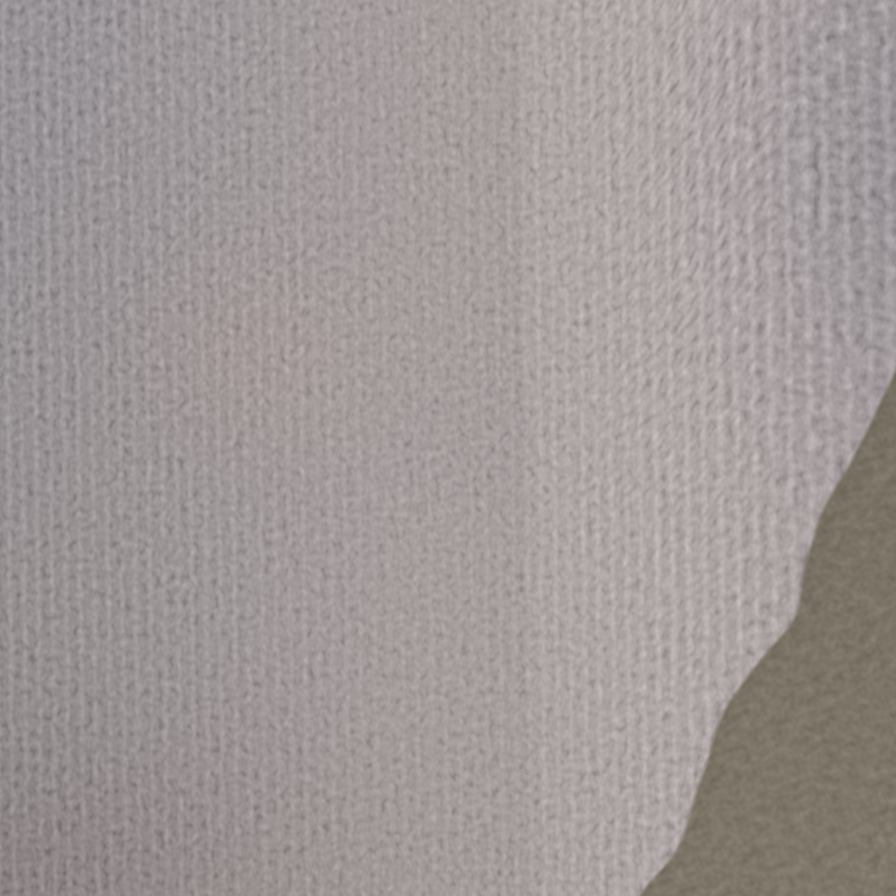
This texture is drawn by a Shadertoy shader. Its source:

```glsl
// Pale ribbed cloth with a soft vertical fold, meeting a wavy olive cloth at lower right.

const float TAU = 6.2831853;

vec2 hashGradient(vec2 cell) {
    vec2 h = vec2(dot(cell, vec2(127.1, 311.7)), dot(cell, vec2(269.5, 183.3)));
    return 2.0 * fract(sin(h) * 43758.55) - 1.0;
}

float gradientNoise(vec2 p) {
    vec2 i = floor(p), f = fract(p);
    vec2 w = f * f * f * (f * (f * 6.0 - 15.0) + 10.0);
    vec2 e = vec2(1.0, 0.0);
    float low = mix(dot(hashGradient(i), f),
                    dot(hashGradient(i + e.xy), f - e.xy), w.x);
    float high = mix(dot(hashGradient(i + e.yx), f - e.yx),
                     dot(hashGradient(i + e.xx), f - e.xx), w.x);
    return mix(low, high, w.y);
}

float fractalNoise(vec2 p) {
    float sum = 0.0, gain = 0.6;
    for (int i = 0; i < 3; i++) {
        sum += gain * gradientNoise(p);
        p = mat2(1.6, 1.2, -1.2, 1.6) * p + 7.3;
        gain *= 0.5;
    }
    return sum;
}

float bump(float x, float center, float width) {
    float d = (x - center) / width;
    return exp(-d * d);
}

float blob(vec2 p, vec2 center, vec2 radius) {
    vec2 d = (p - center) / radius;
    return exp(-dot(d, d));
}

// Horizontal position of the olive cloth's outline at height y.
float outline(float y) {
    float x = 0.721 + 0.475 * y;
    x += 0.010 * bump(y, 0.060, 0.040) - 0.008 * bump(y, 0.0, 0.025);
    x += 0.018 * bump(y, 0.312, 0.040) - 0.011 * bump(y, 0.200, 0.045);
    return x - 0.007 * bump(y, 0.435, 0.040);
}

// Broad light and tint of the pale cloth.
vec3 paleShade(vec2 p) {
    vec3 leftTone = mix(vec3(0.588, 0.563, 0.560), vec3(0.590, 0.572, 0.590), p.y);
    vec3 middleTone = vec3(0.650, 0.617, 0.615);
    vec3 color = mix(leftTone, middleTone, smoothstep(-0.05, 0.54, p.x));

    // Fold: a narrow step into the brighter panel.
    float foldX = mix(0.597, 0.580, p.y);
    float panel = smoothstep(foldX - 0.012, foldX + 0.012, p.x);
    color += vec3(0.027, 0.025, 0.025) * panel * mix(0.65, 1.0, smoothstep(0.0, 0.5, p.y));
    color += 0.012 * smoothstep(0.56, 0.74, p.x);

    // Cool shading at the right and dim lower left corner.
    color -= vec3(0.055, 0.042, 0.026) * blob(p, vec2(1.05, 0.83), vec2(0.20, 0.30));
    color -= vec3(0.030, 0.031, 0.028) * smoothstep(0.76, 1.0, p.x);
    color -= vec3(0.042, 0.048, 0.045) * blob(p, vec2(0.0, 0.0), vec2(0.45, 0.20));

    // Faint warm and cool stains.
    color += vec3(0.012, 0.002, -0.003) * blob(p, vec2(0.26, 0.61), vec2(0.13, 0.11));
    color += vec3(-0.010, -0.005, -0.005) * blob(p, vec2(0.53, 0.51), vec2(0.08, 0.06));
    return color + 0.004 * fractalNoise(p * 7.0);
}

// Ribs widen to the right; short knots and dark pits break them up.
float ribbedWeave(vec2 p) {
    float stretch = max(p.x - 0.65, 0.0);
    float coarse = smoothstep(0.62, 0.90, p.x);
    float column = 64.0 * p.x - 35.0 * stretch * stretch + 0.8 * p.y;
    column += 0.20 * gradientNoise(p * vec2(30.0, 55.0));
    float rib = cos(TAU * column) + 0.35 * cos(2.0 * TAU * column);
    float row = p.y * mix(108.0, 84.0, coarse);
    float knots = gradientNoise(vec2(column * 2.2, row));
    float slant = gradientNoise(vec2(column * 1.6 + row * 0.3, row * 1.1 - column * 0.5) + 31.7);
    float fiber = gradientNoise(p * vec2(230.0, 175.0));
    float pits = smoothstep(0.08, 0.42, -knots) * (0.6 - 0.4 * cos(TAU * column));
    float middle = bump(p.x, 0.46, 0.17);
    float ribStrength = mix(0.021, 0.026, coarse) * (1.0 - 0.5 * middle);
    float knotStrength = mix(0.066, 0.090, coarse) * (1.0 - 0.12 * middle);
    return ribStrength * rib + knotStrength * (knots + 0.85 * slant)
         + 0.052 * fiber - 0.036 * pits + 0.004;
}

vec3 oliveShade(vec2 p) {
    vec3 color = mix(vec3(0.495, 0.465, 0.412), vec3(0.472, 0.446, 0.394),
                     smoothstep(0.0, 0.55, p.y));
    vec2 turned = vec2(p.x + 0.4 * p.y, p.y - 0.4 * p.x);
    float grain = gradientNoise(turned * vec2(62.0, 88.0));
    float fiber = gradientNoise(turned * vec2(150.0, 145.0) + 9.1);
    return color + 0.066 * grain + 0.048 * fiber + 0.010 * fractalNoise(p * 18.0);
}

void mainImage(out vec4 fragColor, in vec2 fragCoord) {
    vec2 p = fragCoord / iResolution.xy;
    vec3 pale = paleShade(p) + ribbedWeave(p);

    // Softened outline with a slight shadow along it.
    float edge = (p.x - outline(p.y)) * 0.9;
    vec3 olive = oliveShade(p) - 0.016 * bump(edge, 0.004, 0.014);
    float softness = max(0.0035, 0.8 / iResolution.x);
    vec3 color = mix(pale, olive, smoothstep(-softness, softness, edge));
    fragColor = vec4(clamp(color, 0.0, 1.0), 1.0);
}
```
